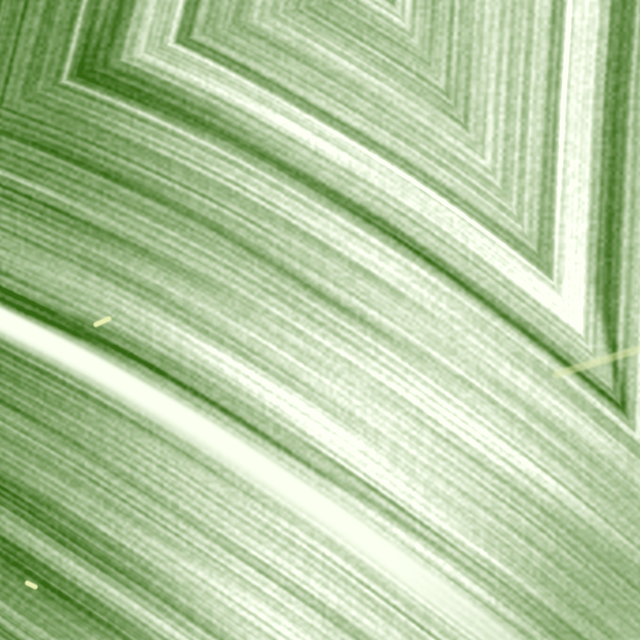
Write a Shadertoy shader that draws this texture.

```glsl
const vec3 LEAF_DARK = vec3(0.41, 0.56, 0.30);
const vec3 LEAF_PALE = vec3(0.92, 0.96, 0.87);
const vec3 FLECK_TINT = vec3(0.91, 0.94, 0.70);
const float RIB_VEIN = 0.45;       // vein coordinate of the midrib curve
const float COMB_FREQ = 68.0;      // regular thin veins per unit
const float FINE_FREQ = 95.0;      // irregular narrow veins per unit
const float BROAD_FREQ = 30.0;     // wide streaks per unit
const float COMB_CONTRAST = 0.10;
const float FINE_CONTRAST = 0.42;
const float BROAD_CONTRAST = 0.24;
const float GRAIN_FREQ = 170.0;
const float GRAIN_CONTRAST = 0.24;

float hash(vec2 p) {
    return fract(sin(dot(p, vec2(127.1, 311.7))) * 43758.5453);
}

float noise(vec2 p) {
    vec2 i = floor(p), f = fract(p);
    f = f * f * (3.0 - 2.0 * f);
    return mix(mix(hash(i), hash(i + vec2(1, 0)), f.x),
               mix(hash(i + vec2(0, 1)), hash(i + vec2(1, 1)), f.x), f.y);
}

// Soft stripe of the given centre and half width
float band(float v, float centre, float width) {
    float d = (v - centre) / width;
    return exp(-d * d);
}

float glow(vec2 p, vec2 centre, float radius) {
    return band(length(p - centre), 0.0, radius);
}

float fleck(vec2 p, vec2 a, vec2 b, float width) {
    vec2 d = b - a;
    float dist = length(p - a - d * clamp(dot(p - a, d) / dot(d, d), 0.0, 1.0));
    return 1.0 - smoothstep(0.3 * width, width, dist);
}

float foldCurve(float x) { return 0.075 + x * (0.33 + 0.26 * x); }
float ribCurve(float x) { return 0.488 + x * (0.50 + 0.18 * x); }

// Long curved veins that fold into nested chevrons at the top
float veinCoordinate(vec2 p) {
    float slope = p.y - foldCurve(p.x);
    float rightSide = (p.x + 0.05 * p.y - 1.008) / 1.0625;
    float leftSide = (0.153 - p.x - 0.27 * p.y) / 1.17;
    float v = max(slope, max(rightSide, leftSide));
    return v > 0.0 ? v * RIB_VEIN / (ribCurve(p.x) - foldCurve(p.x)) : v;
}

// Broad light and shade over the leaf
float shade(vec2 p, float v) {
    float right = smoothstep(0.25, 0.70, p.x);
    float fade = 1.0 - smoothstep(0.45, 0.85, p.x);
    float shift = 0.11 * band(v, 0.11, 0.10);
    float tone = mix(0.08, 0.80, smoothstep(-0.08, 0.55, p.x - shift));
    tone -= 0.40 * glow(p, vec2(0.96, 0.94), 0.19);
    tone += 0.14 * glow(p, vec2(0.66, 0.66), 0.20);
    tone += 0.12 * glow(p, vec2(0.42, 0.95), 0.16);

    // Chevron stripes
    tone -= 0.12 * (1.0 - smoothstep(-0.15, -0.10, v));
    tone -= 0.30 * band(v, -0.285, 0.020) * (1.0 - right);
    tone -= 0.14 * band(v, -0.165, 0.012);
    tone -= 0.34 * band(v, -0.128, 0.010);
    tone += 0.32 * band(v, -0.112, 0.004);
    tone += mix(0.10, 0.26, right) * band(v, -0.078, 0.022);
    tone += 0.30 * band(v, -0.076, 0.005) * (1.0 - right);

    // Dark fold, narrowing to the right
    float sideways = smoothstep(0.0, 0.12, v - p.y + foldCurve(p.x));
    float narrow = smoothstep(0.25, 0.75, p.x);
    float foldCentre = mix(mix(-0.020, -0.007, narrow), -0.034, sideways);
    float foldWidth = mix(mix(0.026, 0.011, narrow), 0.020, sideways);
    tone -= mix(0.48, 0.78, narrow) * band(v, foldCentre, foldWidth);
    tone += 0.42 * band(v, 0.016, 0.004) * (1.0 - smoothstep(0.2, 0.45, p.x));

    // Middle blade
    tone -= 0.15 * band(v, 0.155, 0.045) * fade;
    tone += 0.18 * band(v, 0.213, 0.005) * fade;
    tone -= 0.16 * band(v, 0.285, 0.014) * fade;
    tone += 0.25 * band(v, 0.335, 0.028) * fade;

    // Lower blade
    tone -= 0.16 * band(v, 0.610, 0.016);
    tone += 0.10 * band(v, 0.680, 0.030);
    tone -= 0.18 * band(v, 0.750, 0.022);
    tone += 0.25 * band(v, 0.800, 0.014);
    tone -= 0.45 * band(v, 0.845, 0.022);
    return tone;
}

void mainImage(out vec4 fragColor, in vec2 fragCoord) {
    vec2 uv = fragCoord / iResolution.xy;
    vec2 p = vec2(uv.x, 1.0 - uv.y);
    float along = p.x + p.y;
    float v = veinCoordinate(p) + 0.004 * (noise(p * 6.0) - 0.5);

    // Fine veins and grain
    float fine = noise(vec2(v * FINE_FREQ, along * 2.0)) - 0.5;
    float finest = noise(vec2(v * FINE_FREQ * 1.9 + 31.0, along * 3.0)) - 0.5;
    float broad = noise(vec2(v * BROAD_FREQ + 9.0, along * 2.0)) - 0.5;
    float veins = FINE_CONTRAST * (fine + 0.9 * finest) + BROAD_CONTRAST * broad;
    veins += COMB_CONTRAST * sin(6.2832 * COMB_FREQ * v);
    veins *= 1.0 - 0.5 * smoothstep(0.75, 1.0, p.x) * smoothstep(0.6, 0.9, p.y);
    float tone = shade(p, v) + veins;
    tone += GRAIN_CONTRAST * (noise(p * GRAIN_FREQ) - 0.5);

    // Pale midrib with a double dark upper edge
    float ribFade = 1.0 - 0.55 * smoothstep(0.60, 0.85, p.x);
    float edgeVein = mix(0.428, 0.408, smoothstep(0.0, 0.25, p.x)) - 0.018 * smoothstep(0.4, 0.8, p.x);
    float edge = band(v, edgeVein, 0.009) + 0.65 * band(v, edgeVein - 0.021, 0.008);
    tone -= 0.62 * ribFade * edge;
    float rib = smoothstep(0.424, 0.446, v) * (1.0 - smoothstep(0.468, 0.508, v));
    tone = mix(tone, 1.12, rib * ribFade);

    vec3 color = mix(LEAF_DARK, LEAF_PALE, clamp(tone, -0.40, 1.15));

    // Small flecks and a faint scratch
    float flecks = fleck(p, vec2(0.150, 0.507), vec2(0.170, 0.498), 0.006);
    flecks += fleck(p, vec2(0.043, 0.911), vec2(0.055, 0.917), 0.006);
    flecks += 0.5 * fleck(p, vec2(0.87, 0.585), vec2(1.0, 0.545), 0.009);
    color = mix(color, FLECK_TINT, min(flecks, 1.0));
    fragColor = vec4(clamp(color, 0.0, 1.0), 1.0);
}
```
